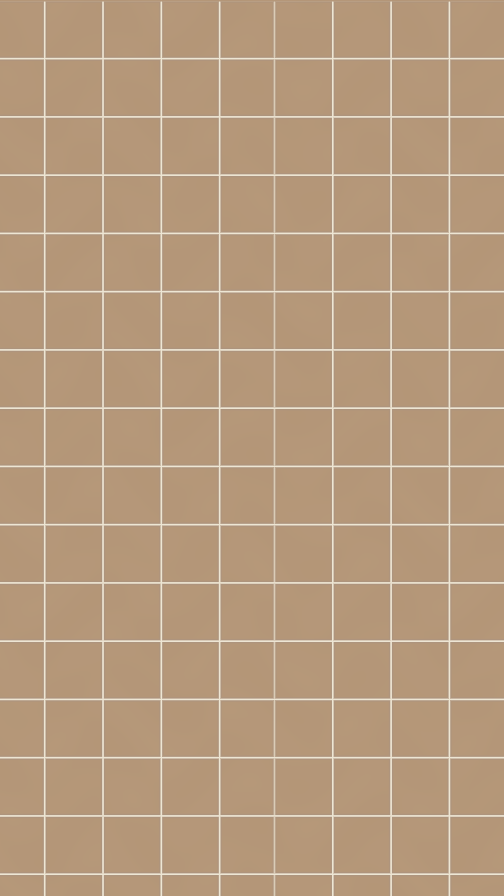
This pattern is drawn by a Shadertoy shader. Its source:

```glsl
// Lengths are fractions of the canvas width
const vec2 PITCH = vec2(0.1157, 0.11558);
const vec2 FIRST_LINE = vec2(0.0887, 0.0433);
const float LINE_WIDTH = 0.0033;
const float HALO_REACH = 0.0058;
const float SEAM_X = 0.49;          // columns right of here sit closer in
const float SEAM_SHIFT = 0.0069;
const float SEAM_COLUMN = 4.0;
const float SEAM_LINE_STRENGTH = 0.68;
const float TOP_MARGIN = 0.003;
const float GRAIN = 0.004;

const vec3 TAN = vec3(0.708, 0.591, 0.472);
const vec3 HALO = vec3(0.680, 0.580, 0.490);
const vec3 CREAM = vec3(0.930, 0.900, 0.830);

// Share of a pixel-wide box that a line covers, per axis
vec2 lineCoverage(vec2 dist, float pixel) {
    vec2 upper = min(dist + 0.5 * pixel, vec2(0.5 * LINE_WIDTH));
    vec2 lower = max(dist - 0.5 * pixel, vec2(-0.5 * LINE_WIDTH));
    return clamp((upper - lower) / pixel, 0.0, 1.0);
}

// Faint broad mottling
float mottle(vec2 p) {
    return 0.5 * sin(p.x * 31.0 + 2.0 * sin(p.y * 17.0))
         + 0.5 * sin(p.y * 43.0 + 2.0 * sin(p.x * 23.0));
}

void mainImage(out vec4 fragColor, in vec2 fragCoord) {
    float pixel = 1.0 / iResolution.x;
    vec2 p = fragCoord * pixel;
    float top = iResolution.y * pixel - TOP_MARGIN;

    // Grid cell, with the narrower column at the seam
    vec2 q = p;
    q.x += SEAM_SHIFT * step(SEAM_X, p.x);
    vec2 cell = (q - FIRST_LINE) / PITCH;
    vec2 index = floor(cell + 0.5);
    vec2 dist = abs(cell - index) * PITCH;

    // Line strength, fainter at the seam and absent at the top edge
    vec2 strength = vec2(1.0);
    if (index.x == SEAM_COLUMN) strength.x = SEAM_LINE_STRENGTH;
    strength *= 1.0 - smoothstep(top - 0.5 * pixel, top + 0.5 * pixel, p.y);

    vec2 lines = lineCoverage(dist, pixel) * strength;
    vec2 halos = (1.0 - smoothstep(0.5 * HALO_REACH, HALO_REACH, dist)) * strength;

    // Ground, muted halo, then lines
    vec3 color = TAN + GRAIN * mottle(p);
    color = mix(color, HALO, max(halos.x, halos.y));
    color = mix(color, CREAM, max(lines.x, lines.y));
    fragColor = vec4(color, 1.0);
}
```
